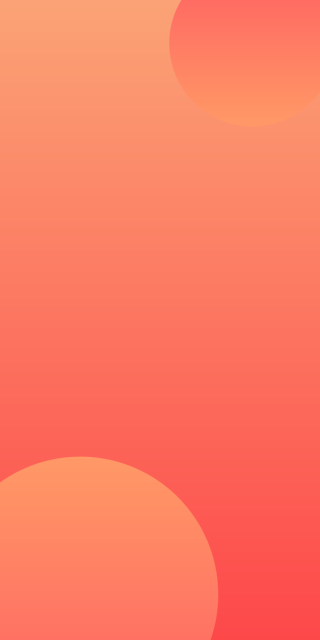
Give the GLSL for this background, as a Shadertoy shader.

```glsl
// A warm vertical gradient, peach above and coral red below, with two large
// discs cut by the canvas edges. Each disc is a circle distance function
// filled with its own vertical gradient, one running opposite to the other.

const vec3 PEACH  = vec3(0.984, 0.640, 0.463);
const vec3 RED    = vec3(0.992, 0.282, 0.290);
const vec3 ORANGE = vec3(1.000, 0.600, 0.400);
const vec3 CORAL  = vec3(1.000, 0.369, 0.384);

float circleDistance(vec2 p, vec2 center, float radius) {
    return length(p - center) - radius;
}

// Lays a disc, shaded from its lowest to its highest point, over a base colour.
vec3 layDisc(vec3 base, vec2 p, vec2 center, float radius,
             vec3 low, vec3 high, float pixel) {
    float rise = clamp(0.5 + 0.5 * (p.y - center.y) / radius, 0.0, 1.0);
    float edge = circleDistance(p, center, radius);
    float cover = 1.0 - smoothstep(-0.75 * pixel, 0.75 * pixel, edge);
    return mix(base, mix(low, high, rise), cover);
}

void mainImage(out vec4 fragColor, in vec2 fragCoord) {
    // One unit is the canvas width
    vec2 p = fragCoord / iResolution.x;
    float pixel = 1.0 / iResolution.x;

    // Backdrop
    vec3 color = mix(RED, PEACH, fragCoord.y / iResolution.y);

    // Upper right disc, then lower left disc
    color = layDisc(color, p, vec2(0.789, 1.865), 0.260, ORANGE, CORAL, pixel);
    color = layDisc(color, p, vec2(0.251, 0.142), 0.431, CORAL, ORANGE, pixel);

    fragColor = vec4(color, 1.0);
}
```
